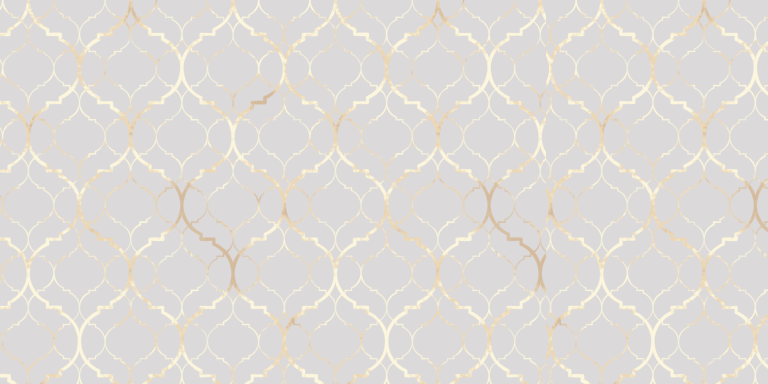
A Shadertoy shader for this pattern:

```glsl
// Gold foil ogee trellis: a bold lattice over its half-size copy, on pale warm grey.

#define HALF_CELL 0.13333          // half cell width, in canvas heights
#define CELL_ASPECT 1.33333        // cell height over width
#define ORIGIN vec2(0.607, 0.466)  // centre of one bold cell
#define ARC_RADIUS 0.62            // side arc, in half cells
#define STEP_HALF 0.125            // half length of the notch ledge
#define BOLD_WIDTH 0.032           // half widths, in half cells
#define FINE_WIDTH 0.013
#define FOIL_TILE vec2(6.0, 8.0)   // repeat of the wear, in half cells
#define SEAM_X 1.422               // join between two paper strips
#define SEAM_SHIFT 0.80            // sideways slip past the join, in half cells

const vec3 PAPER = vec3(0.860, 0.850, 0.853);
const vec3 CREAM = vec3(0.985, 0.965, 0.865);
const vec3 GOLD  = vec3(0.925, 0.845, 0.710);
const vec3 BRONZE = vec3(0.810, 0.705, 0.590);

vec2 gradientAt(vec2 cell, vec2 period) {
    cell = mod(cell, period);
    float h = fract(sin(dot(cell, vec2(127.1, 311.7))) * 43758.5);
    return vec2(cos(6.28318 * h), sin(6.28318 * h));
}

// Gradient noise that wraps at an integer period, roughly -0.7 to 0.7.
float noise(vec2 p, vec2 period) {
    vec2 i = floor(p), f = fract(p);
    vec2 u = f * f * f * (f * (f * 6.0 - 15.0) + 10.0);
    vec2 e = vec2(1.0, 0.0);
    float a = dot(gradientAt(i, period), f);
    float b = dot(gradientAt(i + e.xy, period), f - e.xy);
    float c = dot(gradientAt(i + e.yx, period), f - e.yx);
    float d = dot(gradientAt(i + e.xx, period), f - e.xx);
    return mix(mix(a, b, u.x), mix(c, d, u.x), u.y);
}

float foilNoise(vec2 p, float frequency) {
    return noise(p * frequency, FOIL_TILE * frequency);
}

float segment(vec2 p, vec2 a, vec2 b) {
    vec2 ab = b - a;
    return length(p - a - ab * clamp(dot(p - a, ab) / dot(ab, ab), 0.0, 1.0));
}

// Distance to the notched ogee outlines, folded to half of a quarter cell.
float trellis(vec2 p) {
    vec2 h = vec2(1.0, CELL_ASPECT);
    p = abs(mod(p + h, 2.0 * h) - h);
    if (p.y > 0.5 * h.y) p = h - p;

    vec2 centre = vec2(1.0 - ARC_RADIUS, 0.0);
    float edgeX = 0.5 + STEP_HALF;
    float rise = edgeX - centre.x;
    vec2 corner = vec2(edgeX, sqrt(ARC_RADIUS * ARC_RADIUS - rise * rise));
    vec2 ledge = vec2(edgeX, 0.5 * h.y);

    float d = min(segment(p, corner, ledge),
                  segment(p, vec2(1.0 - edgeX, ledge.y), ledge));
    vec2 q = p - centre, e = corner - centre;
    if (e.x * q.y < e.y * q.x) d = min(d, abs(length(q) - ARC_RADIUS));
    return d;
}

// Mottled metal: cream, worn to gold, with occasional bronze patches.
vec3 foil(vec2 p) {
    float broad = foilNoise(p + 0.37, 1.0) + 0.5 * foilNoise(p + 1.71, 2.0);
    float grain = foilNoise(p, 9.0) + 0.6 * foilNoise(p, 19.0);
    vec3 colour = mix(CREAM, GOLD, smoothstep(-0.15, 0.3, broad + 0.35 * grain));

    vec2 local = mod(p + 0.5 * FOIL_TILE, FOIL_TILE) - 0.5 * FOIL_TILE;
    float patchDistance = segment(local, vec2(-1.0, 0.1), vec2(0.0, -1.3));
    float tarnish = max(smoothstep(0.65, 0.2, patchDistance + 0.25 * grain),
                        smoothstep(0.36, 0.6, broad + 0.2 * grain));
    return mix(colour, BRONZE, 0.8 * tarnish);
}

float stroke(float d, float halfWidth, float pixel) {
    return smoothstep(-pixel, pixel, halfWidth - d);
}

void mainImage(out vec4 fragColor, in vec2 fragCoord) {
    vec2 uv = fragCoord / iResolution.y;
    vec2 p = (uv - ORIGIN) / HALF_CELL;
    float pixel = 0.8 / (iResolution.y * HALF_CELL);

    // The second strip slips sideways at the join.
    p.x += SEAM_SHIFT * step(SEAM_X, uv.x);

    // Foil edges waver slightly and fade where worn.
    float wear = foilNoise(p + 2.3, 3.0);
    float bold = stroke(trellis(p), BOLD_WIDTH * (1.0 + 0.4 * wear), pixel);
    float fine = stroke(0.5 * trellis(2.0 * p), FINE_WIDTH * (1.0 + 0.5 * wear), pixel);
    fine *= 0.9 + 0.4 * wear;

    vec3 metal = foil(p);
    vec3 colour = mix(PAPER, metal, clamp(fine, 0.0, 1.0));
    colour = mix(colour, metal, bold);
    fragColor = vec4(colour, 1.0);
}
```
